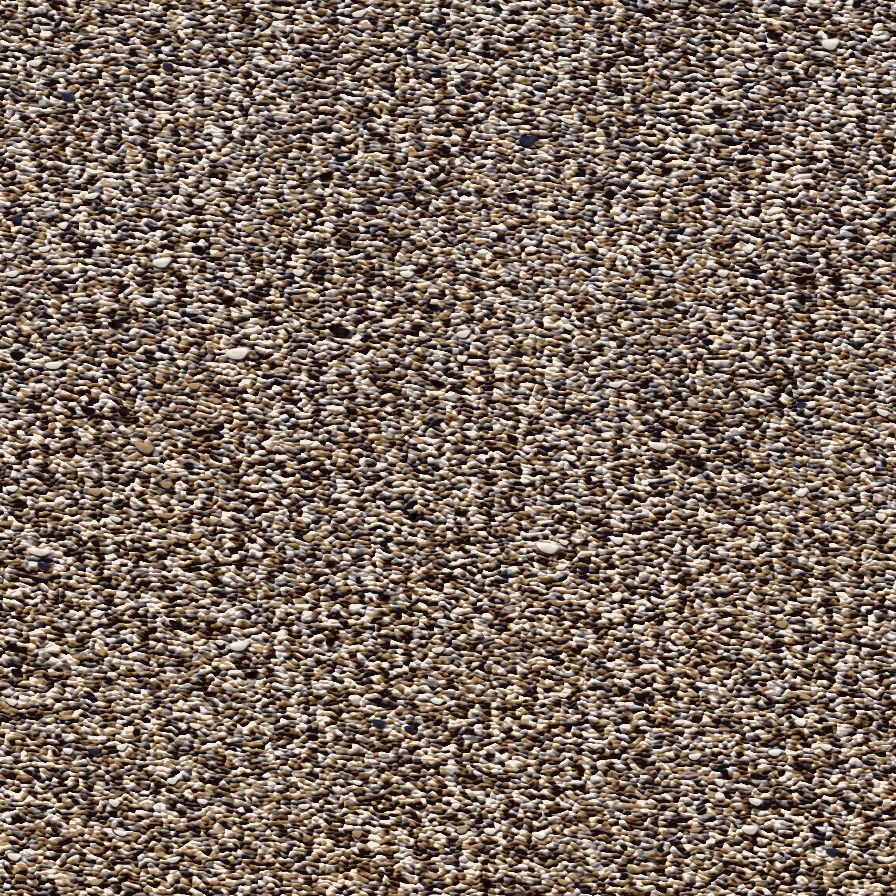
Give the GLSL for this texture, as a WebGL 1 fragment shader.

```glsl
precision highp float;
uniform vec2 u_resolution;

const vec3 SHADOW = vec3(0.09, 0.045, 0.045);
const vec3 WARM_BROWN = vec3(0.36, 0.23, 0.11);
const vec3 COOL_BROWN = vec3(0.25, 0.21, 0.19);
const vec3 WARM_STONE = vec3(0.51, 0.40, 0.28);
const vec3 COOL_STONE = vec3(0.42, 0.40, 0.41);
const vec3 TAN = vec3(0.71, 0.58, 0.42);
const vec3 SILVER = vec3(0.68, 0.64, 0.62);
const vec3 GLINT = vec3(0.95, 0.92, 0.87);
const vec3 SLATE = vec3(0.15, 0.17, 0.28);

float hash(vec2 p) {
  return fract(sin(dot(p, vec2(127.1, 311.7))) * 43758.5453);
}

vec2 hash2(vec2 p) {
  return vec2(hash(p), hash(p + 57.3));
}

float noise(vec2 p) {
  vec2 i = floor(p);
  vec2 f = fract(p);
  f = f * f * (3.0 - 2.0 * f);
  float low = mix(hash(i), hash(i + vec2(1.0, 0.0)), f.x);
  float high = mix(hash(i + vec2(0.0, 1.0)), hash(i + 1.0), f.x);
  return mix(low, high, f.y);
}

// Softly blended grains: x is the lit tone, y is the hue choice
vec2 grains(vec2 p, vec2 light, float sharpness) {
  vec2 cell = floor(p);
  vec2 sum = vec2(0.0);
  float total = 0.0;
  for (int j = -1; j <= 1; j++) {
    for (int i = -1; i <= 1; i++) {
      vec2 id = cell + vec2(float(i), float(j));
      vec2 offset = p - id - hash2(id);
      float weight = exp(-sharpness * dot(offset, offset));
      float tone = 0.475 + 1.05 * (hash(id + 19.7) - 0.5) + dot(offset, light);
      sum += weight * vec2(tone, hash(id + 83.1));
      total += weight;
    }
  }
  return sum / max(total, 1e-6);
}

// Tone ramp from shadow to glint, with warm and cool variants
vec3 sandColor(float tone, float hue) {
  float cool = smoothstep(0.36, 0.64, hue);
  vec3 brown = mix(WARM_BROWN, COOL_BROWN, cool);
  vec3 stone = mix(WARM_STONE, COOL_STONE, cool);
  vec3 lit = mix(TAN, SILVER, cool);
  vec3 deep = SHADOW + vec3(-0.02, 0.01, 0.06) * smoothstep(0.6, 0.9, hue);
  vec3 color = mix(deep, brown, smoothstep(0.09, 0.25, tone));
  color = mix(color, stone, smoothstep(0.28, 0.46, tone));
  color = mix(color, lit, smoothstep(0.49, 0.66, tone));
  return mix(color, GLINT, smoothstep(0.76, 0.97, tone));
}

float ellipseMask(vec2 offset, vec2 radius, float softness) {
  vec2 q = offset / radius;
  float wobble = 0.14 * sin(3.0 * q.x + 2.0 * q.y);
  return 1.0 - smoothstep(1.0 - softness, 1.0 + softness, length(q) + wobble);
}

// Scattered shell pieces, each kept inside its own cell
vec3 addShells(vec3 ground, vec2 p, float cells, float chance, vec2 size, float seed) {
  vec2 id = floor(p * cells);
  vec2 key = id + seed;
  vec2 center = (id + 0.3 + 0.4 * hash2(key)) / cells;
  vec2 radius = size * (0.6 + 0.4 * hash2(key + 7.9));
  float tilt = 0.5 * (hash(key + 3.3) - 0.5);
  vec2 offset = p - center;
  offset.y += tilt * offset.x;

  float present = step(hash(key + 31.4), chance);
  float kind = hash(key + 11.6) + 0.35 * (0.5 - center.y);
  vec3 shell = mix(SHADOW, SLATE, step(0.28, kind));
  shell = mix(shell, TAN, step(0.42, kind));
  shell = mix(shell, GLINT, step(0.54, kind));
  shell *= 0.93 + 0.2 * offset.y / radius.y;
  shell += 0.12 * (noise(p * vec2(160.0, 300.0)) - 0.5);

  vec2 shadowShift = vec2(0.15, -0.55) * radius;
  float shade = ellipseMask(offset - shadowShift, radius, 0.3);
  vec3 color = mix(ground, SHADOW, 0.85 * present * shade);
  return mix(color, shell, present * ellipseMask(offset, radius, 0.2));
}

void main() {
  vec2 p = gl_FragCoord.xy / min(u_resolution.x, u_resolution.y);

  // Flattened grains, slightly slanted and finer with distance
  float slanted = p.y + 0.18 * p.x;
  vec2 grid = vec2(142.0 * p.x, 212.0 * slanted + 8.0 * slanted * slanted);
  grid += 0.9 * vec2(noise(p * 85.0), noise(p * 85.0 + 23.0));
  vec2 grain = grains(grid, vec2(-0.36, 0.86), 8.5);

  // Fine grit and broad patches
  float grit = noise(p * vec2(220.0, 330.0)) - 0.5;
  float patches = noise(p * vec2(7.0, 13.0)) - 0.5;
  float tone = grain.x + 0.4 * grit + 0.02 * patches;
  float hue = grain.y + 0.16 * (p.y - 0.45) + 0.06 * patches;
  vec3 color = sandColor(tone, hue);

  color = addShells(color, p, 34.0, 0.13, vec2(0.0080, 0.0042), 5.0);
  color = addShells(color, p, 9.0, 0.14, vec2(0.0135, 0.0068), 71.0);
  gl_FragColor = vec4(clamp(color, 0.0, 1.0), 1.0);
}
```
